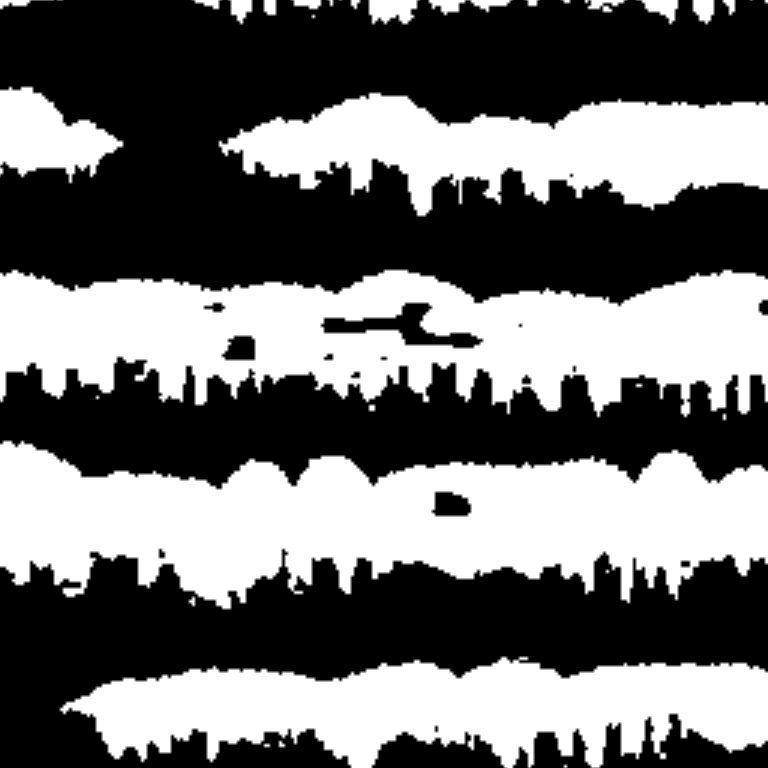
A WebGL 1 fragment shader for this pattern:

```glsl
precision highp float;

uniform vec2 u_resolution;

#define ROW_SPACING 0.24
#define FIRST_ROW 0.082
#define HALF_THICKNESS 0.070
#define HUMP_HEIGHT 0.045
#define DRIP_LENGTH 0.040
#define SPECKLE 0.034
#define GRAIN 0.009
#define WANDER 0.026
#define CELLS 256.0
#define INK vec3(0.0)
#define PAPER vec3(1.0)

float hash(vec2 p) {
  vec3 q = fract(p.xyx * 0.1031);
  q += dot(q, q.yzx + 33.33);
  return fract((q.x + q.y) * q.z);
}

float noise(vec2 p) {
  vec2 i = floor(p);
  vec2 f = fract(p);
  f = f * f * (3.0 - 2.0 * f);
  float low = mix(hash(i), hash(i + vec2(1.0, 0.0)), f.x);
  float high = mix(hash(i + vec2(0.0, 1.0)), hash(i + 1.0), f.x);
  return mix(low, high, f.y);
}

// Rounded hills of uneven width and height, meeting in sharp notches
float humps(float x, float seed) {
  float t = x * 5.5 + 1.4 * noise(vec2(x * 4.0, seed));
  float across = 2.0 * fract(t) - 1.0;
  float height = mix(0.25, 1.0, hash(vec2(floor(t), seed + 5.0)));
  return height * (1.0 - across * across);
}

// Positive inside a torn white band, negative in the black between
float tornBand(vec2 p) {
  float row = floor((p.y - FIRST_ROW) / ROW_SPACING + 0.5);
  float seed = row * 17.0 + 40.0;
  float y = p.y - FIRST_ROW - row * ROW_SPACING;
  y -= WANDER * (noise(vec2(p.x * 3.0, seed + 1.0)) - 0.5);

  // Middle rows are thickest; every third row is pinched apart once
  float offset = row - 1.4;
  float thickness = max(HALF_THICKNESS - 0.008 * offset * offset, 0.046);
  float gapDistance = abs(p.x - 0.02 - 0.068 * row);
  float pinched = 1.0 - step(0.5, mod(row, 3.0));
  float body = mix(1.0, smoothstep(0.015, 0.17, gapDistance), pinched);

  // Scalloped upper edge
  float upper = body * (thickness + HUMP_HEIGHT * (humps(p.x, seed) - 0.42)) - y;

  // Lower edge: broad arches, with drips and crumbs in rough stretches
  float rough = smoothstep(0.25, 0.65, noise(vec2(p.x * 5.0, seed + 2.0)));
  float arches = 0.03 * (0.4 - humps(p.x + 0.37, seed + 3.0));
  float drip = smoothstep(0.4, 0.75, noise(vec2(p.x * 65.0, seed + 4.0))) - 0.4;
  float crumbs = noise(p * vec2(95.0, 75.0)) - 0.5;
  float lower = body * (thickness + arches + rough * DRIP_LENGTH * drip) + y;
  lower += body * rough * SPECKLE * crumbs;

  float band = min(upper, lower) + GRAIN * (noise(p * 140.0) - 0.5);
  band -= 0.012 * (1.0 - body);

  // Rare pits inside the white
  float pits = 1.68 - noise(p * vec2(28.0, 45.0)) - noise(p * 5.0 + 9.0);
  return min(band, pits);
}

void main() {
  // Average several samples of the coarse cells to soften their steps
  float white = 0.0;
  for (int j = 0; j < 3; j++) {
    for (int i = 0; i < 3; i++) {
      vec2 shift = (vec2(float(i), float(j)) - 1.0) * 0.55;
      vec2 p = (gl_FragCoord.xy + shift) / u_resolution;
      vec2 cell = (floor(p * CELLS) + 0.5) / CELLS;
      white += step(0.0, tornBand(cell));
    }
  }
  gl_FragColor = vec4(mix(INK, PAPER, white / 9.0), 1.0);
}
```
